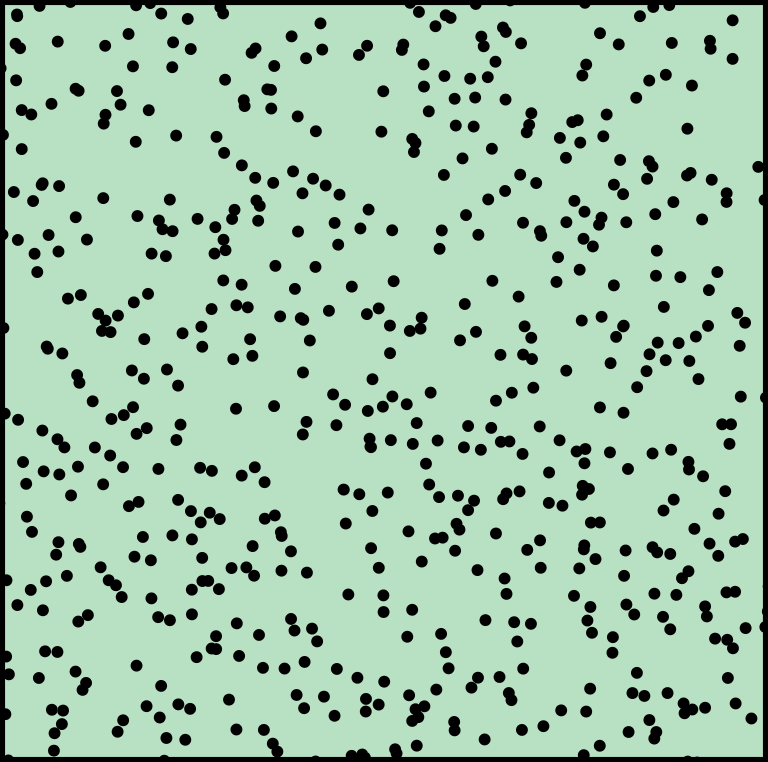
Give the GLSL for this pattern, as a WebGL 1 fragment shader.

```glsl
precision highp float;
// Black dots of one size scattered at random over pale green, in a thin black frame.
// Each grid cell holds a few candidate dots that appear by chance, so the dots
// overlap and leave gaps freely; the nearest edge of all shapes gives the ink.

uniform vec2 u_resolution;

#define CELLS 30.0            // grid cells across the canvas width
#define CANDIDATES 3          // possible dots per cell
#define DOT_CHANCE 0.23       // probability that a candidate appears
#define DOT_RADIUS 0.0077     // in canvas widths
#define FRAME_WIDTH 0.0066    // in canvas widths
#define SEED 17.0
#define PAPER vec3(0.72, 0.88, 0.76)
#define INK vec3(0.0)

// Three independent random values in 0..1
vec3 hash3(vec3 p) {
  p = fract(p * vec3(0.1031, 0.1030, 0.0973));
  p += dot(p, p.yxz + 33.33);
  return fract((p.xxy + p.yxx) * p.zyx);
}

// Signed distance to the nearest scattered dot
float dotsDistance(vec2 pos) {
  vec2 grid = pos * CELLS;
  vec2 home = floor(grid);
  float nearest = 10.0;
  for (int y = -1; y <= 1; y++) {
    for (int x = -1; x <= 1; x++) {
      vec2 cell = home + vec2(float(x), float(y));
      for (int i = 0; i < CANDIDATES; i++) {
        vec3 rnd = hash3(vec3(cell + SEED, float(i) * 7.0 + SEED));
        if (rnd.z < DOT_CHANCE) {
          nearest = min(nearest, length(cell + rnd.xy - grid));
        }
      }
    }
  }
  return nearest / CELLS - DOT_RADIUS;
}

// Signed distance to the frame along the canvas edges
float frameDistance(vec2 pos, vec2 size) {
  vec2 toEdge = min(pos, size - pos);
  return min(toEdge.x, toEdge.y) - FRAME_WIDTH;
}

void main() {
  float pixel = 1.0 / u_resolution.x;
  vec2 pos = gl_FragCoord.xy * pixel;
  vec2 size = u_resolution * pixel;

  // Union of dots and frame, with a one-pixel soft edge
  float dist = min(dotsDistance(pos), frameDistance(pos, size));
  float paperShare = clamp(dist / pixel + 0.5, 0.0, 1.0);

  gl_FragColor = vec4(mix(INK, PAPER, paperShare), 1.0);
}
```
